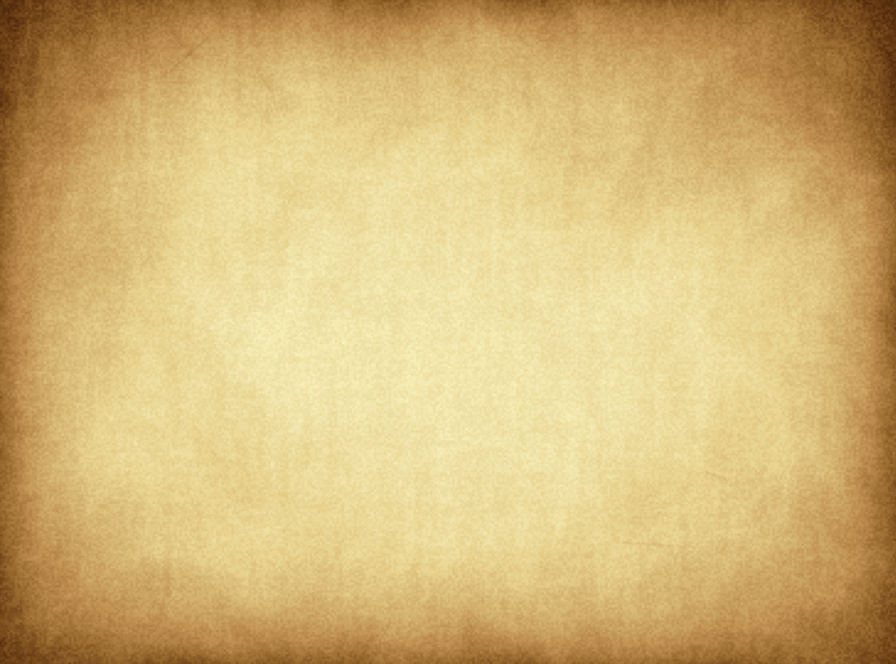
Give the GLSL for this texture, as a WebGL 1 fragment shader.

```glsl
precision highp float;
// Aged parchment: a pale, warm centre that darkens to burnt brown edges.
// A single tone value collects edge falloff, stains, mottling, fibres and
// grain, and is then mapped through a ramp of paper colours.

uniform vec2 u_resolution;

vec2 hash2(vec2 cell) {
  vec3 q = fract(vec3(cell.xyx) * vec3(0.1031, 0.103, 0.0973));
  q += dot(q, q.yzx + 33.33);
  return fract((q.xx + q.yz) * q.zy);
}

// Soft cellular noise: smooth blend of distances to jittered points, about -0.5 to 0.5
float cellular(vec2 p) {
  vec2 cell = floor(p);
  vec2 local = fract(p);
  float total = 0.0;
  float weightSum = 0.0;
  for (int j = -1; j <= 1; j++) {
    for (int i = -1; i <= 1; i++) {
      vec2 offset = vec2(float(i), float(j));
      vec2 point = hash2(cell + offset);
      vec2 delta = offset + 0.25 + 0.5 * point - local;
      float weight = exp(-5.0 * dot(delta, delta));
      total += weight * hash2(cell + offset + 71.0).x;
      weightSum += weight;
    }
  }
  return total / weightSum - 0.5;
}

// Cloudy variation from cellular layers, bent by slow sines
float clouds(vec2 p, float scale) {
  p += 0.035 * sin(p.yx * 13.0 + vec2(0.7, 2.1));
  float sum = 0.0;
  float amplitude = 0.5;
  for (int i = 0; i < 5; i++) {
    sum += amplitude * cellular(p * scale);
    p = mat2(0.8, -0.6, 0.6, 0.8) * p + 3.7;
    scale *= 2.05;
    amplitude *= 0.66;
  }
  return sum;
}

float spot(vec2 p, vec2 centre, vec2 radius) {
  vec2 d = (p - centre) / radius;
  return exp(-dot(d, d));
}

// Darkening at a given distance from one side: a thin burn plus a wide fade
float burn(float distanceIn) {
  return 0.33 * exp(-distanceIn / 0.028) + 0.68 * exp(-distanceIn / 0.155);
}

// Levels off toward a limit, so that overlapping sides do not go black
float saturate(float x, float limit) {
  return x / pow(1.0 + pow(x / limit, 3.0), 1.0 / 3.0);
}

float crease(vec2 p, vec2 a, vec2 b, float width) {
  vec2 along = b - a;
  float h = clamp(dot(p - a, along) / dot(along, along), 0.0, 1.0);
  float d = length(p - a - along * h);
  return (1.0 - smoothstep(0.0, width, d)) * sin(3.1416 * h);
}

float stains(vec2 p) {
  float s = -0.10 * spot(p, vec2(0.12, 0.84), vec2(0.16, 0.14));
  s -= 0.12 * spot(p, vec2(1.21, 0.87), vec2(0.18, 0.13));
  s -= 0.10 * spot(p, vec2(0.87, 0.73), vec2(0.14, 0.09));
  s -= 0.06 * spot(p, vec2(1.04, 0.81), vec2(0.09, 0.10));
  s -= 0.07 * spot(p, vec2(0.20, 0.65), vec2(0.09, 0.07));
  s -= 0.05 * spot(p, vec2(0.54, 0.62), vec2(0.04, 0.04));
  s += 0.08 * spot(p, vec2(0.17, 0.33), vec2(0.11, 0.16));
  s += 0.08 * spot(p, vec2(1.17, 0.48), vec2(0.11, 0.17));
  s += 0.05 * spot(p, vec2(0.62, 0.46), vec2(0.40, 0.22));
  s += 0.05 * spot(p, vec2(0.66, 0.17), vec2(0.35, 0.07));
  return s;
}

vec3 paperColor(float tone) {
  float k = tone * 5.0;
  vec3 c = mix(vec3(0.20, 0.09, 0.02), vec3(0.42, 0.24, 0.08), clamp(k + 1.0, 0.0, 1.0));
  c = mix(c, vec3(0.59, 0.41, 0.18), clamp(k, 0.0, 1.0));
  c = mix(c, vec3(0.73, 0.54, 0.30), clamp(k - 1.0, 0.0, 1.0));
  c = mix(c, vec3(0.82, 0.68, 0.42), clamp(k - 2.0, 0.0, 1.0));
  c = mix(c, vec3(0.90, 0.81, 0.54), clamp(k - 3.0, 0.0, 1.0));
  return mix(c, vec3(0.95, 0.905, 0.68), clamp(k - 4.0, 0.0, 1.7));
}

void main() {
  vec2 p = gl_FragCoord.xy / u_resolution.y;
  float width = u_resolution.x / u_resolution.y;

  // Place stains relative to the sheet, whatever its proportions
  vec2 sheet = vec2(p.x * 1.343 / width, p.y);

  // Burnt edges and broad stains, with a gentle shoulder in the highlights
  float edge = burn(p.x) + burn(width - p.x) + burn(p.y) + burn(1.0 - p.y);
  edge = saturate(edge, 1.12);
  float tone = 1.04 - edge + stains(sheet);

  // Mottling grows rougher toward the burnt border
  tone += mix(0.17, 0.25, clamp(edge, 0.0, 1.0)) * clouds(p, 8.0);
  float highlight = max(tone - 0.85, 0.0);
  tone = min(tone, 0.85) + highlight / (1.0 + 1.5 * highlight);

  // Pressed fibres, mostly vertical
  tone += 0.05 * cellular(p * vec2(85.0, 11.0));
  tone += 0.03 * cellular(p * vec2(14.0, 110.0) + 19.0);

  // Fine grain and sparse pale flecks
  tone += 0.12 * cellular(p * 270.0);
  tone += 0.05 * smoothstep(0.38, 0.48, cellular(p * 140.0 + 41.0));

  // Faint creases
  tone -= 0.10 * crease(sheet, vec2(0.92, 0.183), vec2(1.03, 0.177), 0.004);
  tone -= 0.09 * crease(sheet, vec2(1.04, 0.296), vec2(1.10, 0.273), 0.004);
  tone -= 0.08 * crease(sheet, vec2(0.23, 0.87), vec2(0.33, 0.96), 0.004);

  gl_FragColor = vec4(paperColor(tone), 1.0);
}
```
